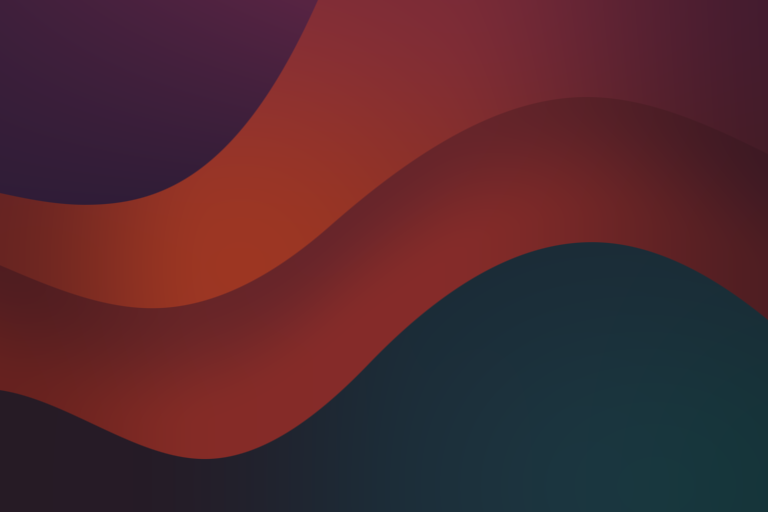
Reproduce this background procedurally as a Shadertoy shader.

```glsl
// Layered flowing waves: violet, ember orange, brick red and deep teal.

// Cubic segment from point a to point b, with slopes m.x and m.y at its ends
float segment(float x, vec2 a, vec2 b, vec2 m) {
    float w = b.x - a.x;
    float t = clamp((x - a.x) / w, 0.0, 1.0);
    float s = 1.0 - t;
    return mix(a.y, b.y, t * t * (3.0 - 2.0 * t)) + w * t * s * (m.x * s - m.y * t);
}

float violetEdge(float x) {
    vec2 low = vec2(0.166, 0.600);
    if (x < low.x) return segment(x, vec2(0.0, 0.623), low, vec2(-0.22, 0.0));
    return segment(x, low, vec2(0.621, 1.0), vec2(0.0, 2.25)) + 2.25 * max(x - 0.621, 0.0);
}

float emberEdge(float x) {
    vec2 low = vec2(0.297, 0.398), bend = vec2(0.645, 0.559), crest = vec2(1.146, 0.8105);
    if (x < low.x) return segment(x, vec2(0.0, 0.482), low, vec2(-0.43, 0.0));
    if (x < bend.x) return segment(x, low, bend, vec2(0.0, 0.88));
    if (x < crest.x) return segment(x, bend, crest, vec2(0.88, 0.0));
    return segment(x, crest, vec2(1.5, 0.699), vec2(0.0, -0.5));
}

float tealEdge(float x) {
    vec2 low = vec2(0.400, 0.1035), bend = vec2(0.720, 0.289), crest = vec2(1.156, 0.527);
    if (x < low.x) return segment(x, vec2(0.0, 0.238), low, vec2(-0.15, 0.0));
    if (x < bend.x) return segment(x, low, bend, vec2(0.0, 1.04));
    if (x < crest.x) return segment(x, bend, crest, vec2(1.04, 0.0));
    return segment(x, crest, vec2(1.5, 0.375), vec2(0.0, -0.82));
}

// Soft round light
float glow(vec2 p, vec2 center, float falloff) {
    vec2 d = p - center;
    return exp(-falloff * dot(d, d));
}

// Antialiased coverage of the positive side
float cover(float d) {
    float w = 0.75 * fwidth(d);
    return smoothstep(-w, w, d);
}

void mainImage(out vec4 fragColor, in vec2 fragCoord) {
    // Height is 1, width is 1.5
    vec2 p = fragCoord / iResolution.xy * vec2(1.5, 1.0);
    float ember = emberEdge(p.x);

    // Warm bands darken toward both sides, blue least
    float leftShade = 1.0 - smoothstep(0.0, 0.42, p.x);
    float rightShade = smoothstep(0.85, 1.6, p.x);
    vec3 shade = (1.0 - vec3(0.23, 0.23, 0.12) * leftShade)
               * (1.0 - vec3(0.43, 0.34, 0.18) * rightShade);

    // Violet corner
    float violetLight = clamp(2.0 * (p.y - 0.58), 0.0, 1.0) * (0.5 + 1.2 * p.x);
    vec3 violet = mix(vec3(0.18, 0.11, 0.212), vec3(0.34, 0.14, 0.26), min(violetLight, 1.0));

    // Orange band lit from its hollow
    vec3 orange = mix(vec3(0.45, 0.158, 0.16), vec3(0.445, 0.157, 0.22), smoothstep(0.5, 1.0, p.y));
    orange += vec3(0.165, 0.055, -0.025) * glow(p, vec2(0.47, 0.48), 3.3);
    orange *= shade;

    // Red band, brighter away from its upper edge
    vec3 red = mix(vec3(0.405, 0.145, 0.165), vec3(0.52, 0.17, 0.16), smoothstep(0.0, 0.24, ember - p.y));
    red = red * shade - vec3(0.0, 0.0, 0.02) * (1.0 - smoothstep(0.1, 0.7, p.x));

    // Teal hill
    vec3 teal = mix(vec3(0.148, 0.104, 0.147), vec3(0.105, 0.16, 0.205), smoothstep(0.2, 0.85, p.x));
    teal += vec3(0.008, 0.042, 0.042) * glow(p, vec2(1.15, 0.05), 6.0);
    teal += vec3(-0.025, 0.025, 0.0) * glow(p, vec2(1.5, 0.05), 8.0);

    // Stack the layers from bottom to top
    vec3 color = mix(teal, red, cover(p.y - tealEdge(p.x)));
    color = mix(color, orange, cover(p.y - ember));
    color = mix(color, violet, cover(p.y - violetEdge(p.x)));
    fragColor = vec4(color, 1.0);
}
```
